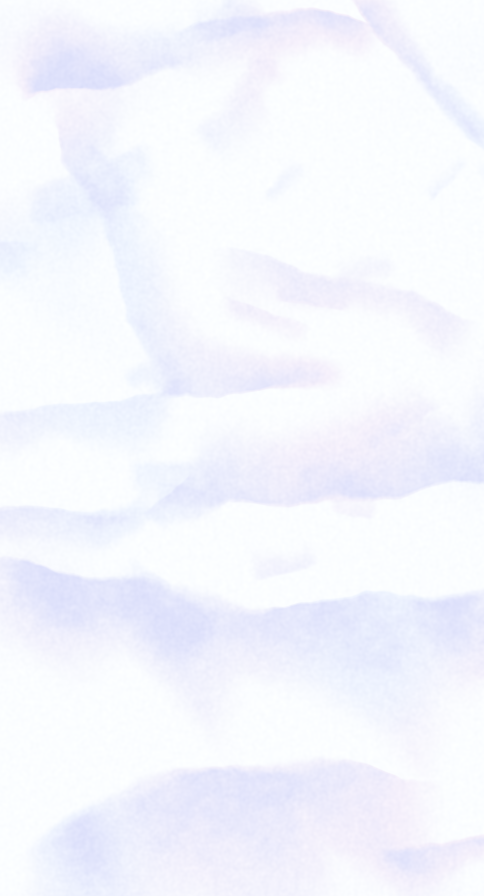
Write a Shadertoy shader that draws this texture.

```glsl
const vec3 PAPER = vec3(0.985, 0.994, 1.0);
const vec3 COOL_TINT = vec3(0.935, 0.958, 0.998);
const vec3 WARM_TINT = vec3(0.960, 0.940, 0.985);
const vec3 SHADOW = vec3(0.872, 0.884, 0.985);

float hash1(float n) {
    return fract(sin(n * 127.1) * 4375.85);
}

vec2 gradientAt(vec2 cell) {
    vec2 k = vec2(dot(cell, vec2(127.1, 311.7)), dot(cell, vec2(269.5, 183.3)));
    return fract(sin(k) * 4375.85) * 2.0 - 1.0;
}

float gradientNoise(vec2 p) {
    vec2 i = floor(p), f = fract(p);
    vec2 u = f * f * f * (f * (f * 6.0 - 15.0) + 10.0);
    vec2 e = vec2(0.0, 1.0);
    float low = mix(dot(gradientAt(i), f), dot(gradientAt(i + e.yx), f - e.yx), u.x);
    float high = mix(dot(gradientAt(i + e.xy), f - e.xy), dot(gradientAt(i + e.yy), f - e.yy), u.x);
    return mix(low, high, u.y);
}

// Straight pieces between random heights, for angular paper edges
float jagged(float x) {
    return mix(hash1(floor(x)), hash1(floor(x) + 1.0), fract(x));
}

// Edge from a to b, partly crisp and partly soft, with a shadow on its left side
float fold(vec2 p, vec2 a, vec2 b, float bend, float width) {
    vec2 axis = b - a;
    float len = length(axis);
    axis /= len;
    float along = dot(p - a, axis);
    float t = along / len;
    float arc = clamp(t, 0.0, 1.0);
    float seed = 37.0 * a.x + 91.0 * a.y;
    float d = dot(p - a, vec2(-axis.y, axis.x));
    d -= bend * 4.0 * arc * (1.0 - arc);
    d -= 0.26 * width * (jagged(along * 16.0 + seed) - 0.5);
    float facet = along + 0.5 * d;
    float reach = width * (0.5 + 1.1 * jagged(facet * 14.0 + seed + 40.0));
    float strength = 0.62 + 0.6 * jagged(facet * 20.0 + seed + 80.0);
    float ends = smoothstep(-0.03, 0.17, t) * (1.0 - smoothstep(0.82, 1.05, t));
    float softness = jagged(along * 11.0 + seed + 60.0);
    float blur = mix(0.002, 0.022, softness * softness);
    float edge = smoothstep(-blur, blur, d);
    float body = edge * (1.0 - smoothstep(0.0, 1.15 * reach, d));
    float rim = 0.16 * (1.0 - softness) * exp(-abs(d) / 0.002);
    return ends * (strength * body + rim);
}

void crease(inout float shade, vec2 p, vec2 a, vec2 b, float bend, float width, float depth) {
    shade = 1.0 - (1.0 - shade) * (1.0 - depth * fold(p, a, b, bend, width));
}

// Short random wrinkles, mostly lying across the sheet
float wrinkles(vec2 p) {
    float shade = 0.0;
    for (float i = 1.0; i < 27.0; i++) {
        vec2 start = vec2(0.6 * hash1(i) - 0.03, hash1(i + 50.3));
        float angle = 3.1416 * floor(2.0 * hash1(i + 33.1)) + 1.8 * (hash1(i + 90.7) - 0.5);
        float size = mix(0.05, 0.16, hash1(i + 20.1));
        vec2 end = start + size * vec2(cos(angle), sin(angle));
        crease(shade, p, start, end, 0.0, 0.5 * size, 0.26);
    }
    return shade;
}

void mainImage(out vec4 fragColor, in vec2 fragCoord) {
    vec2 p = fragCoord / iResolution.y;
    vec2 warped = p + 0.006 * vec2(gradientNoise(p * 13.0), gradientNoise(p * 13.0 + 31.0));
    warped += 0.004 * vec2(gradientNoise(p * 55.0 + 3.0), gradientNoise(p * 55.0 + 71.0));
    float shade = wrinkles(warped);

    // Upper folds
    crease(shade, warped, vec2(0.02, 0.885), vec2(0.225, 0.925), 0.0, 0.07, 0.65);
    crease(shade, warped, vec2(0.43, 0.965), vec2(0.19, 0.955), -0.03, 0.05, 0.62);
    crease(shade, warped, vec2(0.38, 1.01), vec2(0.55, 0.825), 0.0, 0.03, 0.65);
    crease(shade, warped, vec2(0.05, 0.88), vec2(0.19, 0.56), 0.0, 0.07, 0.45);
    crease(shade, warped, vec2(0.54, 0.645), vec2(0.24, 0.73), 0.0, 0.06, 0.40);

    // Middle folds
    crease(shade, warped, vec2(0.17, 0.555), vec2(0.39, 0.570), 0.0, 0.05, 0.65);
    crease(shade, warped, vec2(0.20, 0.575), vec2(-0.03, 0.535), 0.01, 0.07, 0.48);
    crease(shade, warped, vec2(0.20, 0.425), vec2(0.64, 0.450), 0.01, 0.11, 0.75);
    crease(shade, warped, vec2(0.215, 0.475), vec2(0.16, 0.425), 0.0, 0.03, 0.50);
    crease(shade, warped, vec2(0.18, 0.430), vec2(-0.05, 0.430), 0.0, 0.045, 0.65);

    // Lower folds
    crease(shade, warped, vec2(0.60, 0.360), vec2(-0.03, 0.375), 0.035, 0.15, 0.66);
    crease(shade, warped, vec2(0.49, 0.135), vec2(0.02, 0.050), -0.040, 0.17, 0.72);
    crease(shade, warped, vec2(0.57, 0.070), vec2(0.42, 0.050), 0.0, 0.03, 0.70);

    // Broad undulation and mottling of the sheet
    float swell = gradientNoise(p * vec2(4.0, 7.0) + 5.3);
    shade += 0.20 * smoothstep(0.0, 0.5, swell);
    shade *= 1.0 + 0.3 * gradientNoise(p * 24.0) + 0.25 * gradientNoise(p * 60.0);

    // White paper, tinted half shade, lavender shadow
    float warmth = smoothstep(-0.25, 0.35, gradientNoise(p * 4.0 + 17.0) + 0.2 * (0.55 - p.y));
    vec3 tint = mix(COOL_TINT, WARM_TINT, warmth);
    vec3 color = mix(PAPER, tint, smoothstep(0.0, 0.34, shade));
    color = mix(color, SHADOW, smoothstep(0.28, 0.85, shade));

    // Fine paper grain, stronger in the shade
    float grain = gradientNoise(p * 210.0) + 0.7 * gradientNoise(p * 110.0 + 7.0);
    float roughness = mix(0.013, 0.026, smoothstep(0.0, 0.4, shade));
    color += roughness * grain * vec3(1.0, 0.9, 0.4);

    fragColor = vec4(clamp(color, 0.0, 1.0), 1.0);
}
```
